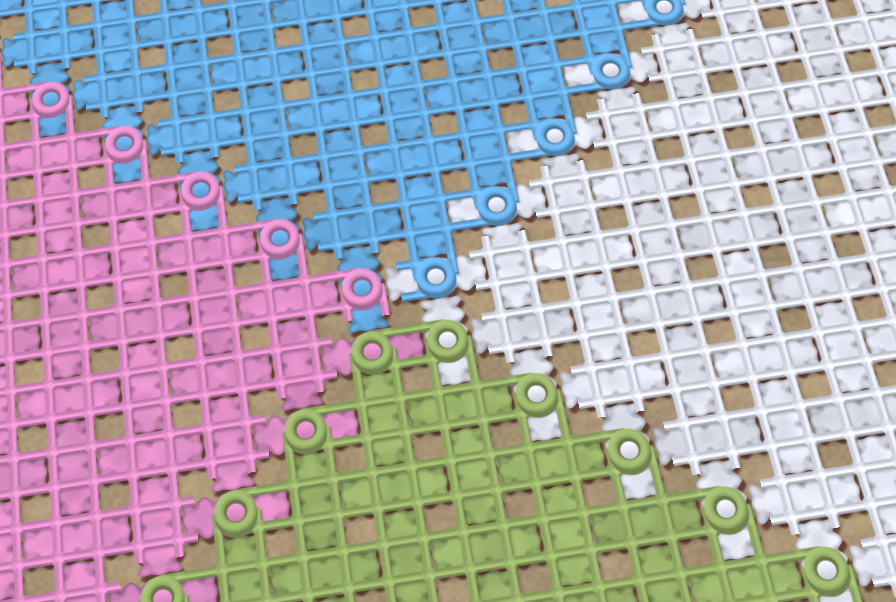
Reproduce this texture procedurally as a WebGL 2 fragment shader.

```glsl
#version 300 es
precision highp float;
uniform vec2 u_resolution;
out vec4 fragColor;

#define WHITE vec3(0.90, 0.91, 0.96)
#define PINK vec3(0.90, 0.57, 0.80)
#define BLUE vec3(0.42, 0.70, 0.92)
#define GREEN vec3(0.61, 0.71, 0.42)
#define GROUND vec3(0.66, 0.58, 0.46)
#define SHADE vec3(0.36, 0.22, 0.18)
#define RAIL 0.050
#define KNOB 0.095
#define RING_RADIUS 0.205
#define RING_WIDTH 0.060
#define PLATE vec2(0.235, 0.635)

float hash(vec2 p) {
  p = fract(p * vec2(0.1031, 0.1137));
  p += dot(p, p.yx + 33.3);
  return fract((p.x + p.y) * p.x * 7.31);
}

float noise(vec2 p) {
  vec2 i = floor(p), f = fract(p);
  f = f * f * (3.0 - 2.0 * f);
  return mix(mix(hash(i), hash(i + vec2(1, 0)), f.x),
             mix(hash(i + vec2(0, 1)), hash(i + vec2(1, 1)), f.x), f.y);
}

// Coverage of a shape from its signed distance
float fill(float d, float soft) {
  return 1.0 - smoothstep(-soft, soft, d);
}

// Perspective plane: canvas position to lattice coordinates, second axis down
vec2 toLattice(vec2 p) {
  const vec2 across = vec2(0.1261, -0.0186), down = vec2(0.0041, 0.0954);
  const vec2 origin = vec2(0.7432, 0.5623), tilt = vec2(0.0015, -0.0213);
  return inverse(mat2(across - p * tilt.x, down - p * tilt.y)) * (p - origin);
}

// Four mats meeting along two staircase diagonals
vec3 matColor(vec2 n) {
  if (n.y > -0.5 && n.x < n.y + 0.5 && n.x > -1.5 - n.y) return GREEN;
  if (n.y < -0.5 && n.x > n.y + 0.5 && n.x < -0.5 - n.y) return BLUE;
  return n.x < -0.5 ? PINK : WHITE;
}

// Outward direction of a ring node, zero elsewhere
vec2 ringOutward(vec2 n) {
  if (abs(n.x - n.y) < 0.5) return vec2(1, -1);
  if (abs(n.x + n.y + 1.0) < 0.5) return vec2(sign(n.x + 0.5));
  return vec2(0);
}

// Scalloped plates, alternately upright and lying; n returns the nearest node
float plates(vec2 q, out vec2 n) {
  float best = 9.0;
  vec2 base = floor(q + 0.5);
  n = base;
  for (int y = -1; y <= 1; y++)
    for (int x = -1; x <= 1; x++) {
      vec2 node = base + vec2(x, y), f = q - node;
      if (mod(node.x + node.y, 2.0) > 0.5) f = f.yx;
      vec2 b = abs(f) - PLATE + 0.10;
      float d = length(max(b, 0.0)) + min(max(b.x, b.y), 0.0) - 0.10;
      d += 0.045 * cos(f.y * 25.0) - 0.025 * cos(f.x * 26.0);
      if (d < best) { best = d; n = node; }
    }
  return best;
}

// Crossing bars with knobs, cut off on the outer side of ring nodes
float rails(vec2 f, vec2 away) {
  vec2 cut = f * away - 1.0 + abs(away);
  vec2 bar = max(abs(abs(f) - 0.25) - RAIL, cut.yx);
  float knob = max(length(abs(f) - 0.25) - KNOB, max(cut.x, cut.y));
  return min(min(bar.x, bar.y), knob);
}

void main() {
  vec2 p = vec2(gl_FragCoord.x, u_resolution.y - gl_FragCoord.y) / u_resolution.y;
  vec2 q = toLattice(p);
  float aa = 0.7 * length(fwidth(q));
  vec2 node = floor(q + 0.5), f = q - node, away = ringOutward(node), plateNode;

  // Cardboard ground with plate and bar shadows
  vec3 color = GROUND * (0.88 + 0.16 * noise(p * 14.0) + 0.10 * noise(p * 130.0));
  float shadow = plates(q - vec2(0.035, 0.11), plateNode);
  color = mix(color, SHADE, 0.92 * fill(shadow, 0.05));
  color *= 1.0 - 0.18 * fill(rails(f - vec2(0.04, 0.09), away), 0.05);

  // Plates; beneath a ring they belong to the neighbouring mat
  float d = plates(q - vec2(0.0, 0.03), plateNode);
  vec3 plate = matColor(plateNode + vec2(ringOutward(plateNode).x, 0));
  float light = mix(0.74, 0.99, smoothstep(0.0, 0.08, -d));
  light += 0.08 * (hash(plateNode + 40.0) - 0.5) + 0.12 * (noise(q * 5.0) - 0.5);
  light *= 1.0 - 0.27 * fill(rails(f - vec2(0.02, 0.05), away), 0.045);
  color = mix(color, plate * light, fill(d, aa));

  // Bars and knobs: shaded side, then rounded top lit from the upper left
  vec3 plastic = matColor(node);
  color = mix(color, plastic * 0.76, fill(rails(f - vec2(0.012, 0.035), away), aa));
  d = rails(f, away);
  vec2 lean = vec2(0.012, 0.022);
  float slope = rails(f + lean, away) - rails(f - lean, away);
  light = 0.97 + 2.8 * clamp(slope, -0.05, 0.05);
  float knob = length(abs(f) - 0.25 + vec2(0.015, 0.025) * sign(f));
  light += 0.10 * fill(knob - 0.05, 0.04);
  color = mix(color, plastic * light, fill(d, aa));

  // Raised rings with side wall, seat and peg
  if (away.x != 0.0) {
    vec2 r = f * vec2(1.0, 0.92);
    float radius = length(r), outer = RING_RADIUS + RING_WIDTH;
    float wall = length(r - vec2(0.0, 0.075)) - outer;
    color = mix(color, plastic * 0.72, fill(wall, aa));
    vec3 under = matColor(node + vec2(away.x, 0));
    color = mix(color, plastic * 0.66, fill(radius - RING_RADIUS, aa));
    float peg = length(r - vec2(0.0, 0.02)) - 0.115;
    color = mix(color, under * (1.0 - r.y), fill(peg, aa));
    float rim = abs(radius - RING_RADIUS) - RING_WIDTH;
    light = 0.96 - 0.45 * (r.x + r.y) * (radius - RING_RADIUS) / RING_WIDTH
          + 0.10 * smoothstep(0.0, RING_WIDTH, -rim);
    color = mix(color, plastic * light, fill(rim, aa));
  }
  fragColor = vec4(clamp(color, 0.0, 1.0), 1.0);
}
```
